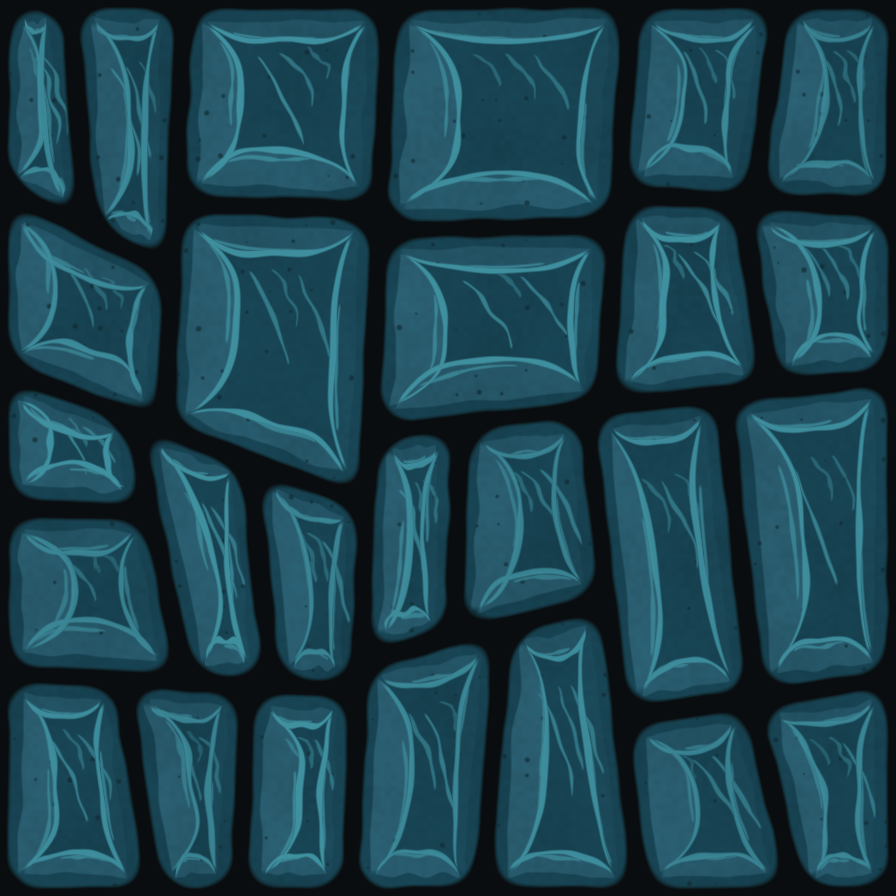
Give the GLSL for this texture, as a WebGL 1 fragment shader.

```glsl
precision highp float;
// Hand-painted wall of teal bevelled stones with dark joints and sketchy highlights.
uniform vec2 u_resolution;

const vec3 JOINT = vec3(0.04, 0.05, 0.06);
const vec3 SHADOW = vec3(0.06, 0.16, 0.19);
const vec3 STONE = vec3(0.09, 0.26, 0.32);
const vec3 BEVEL = vec3(0.16, 0.36, 0.43);
const vec3 HIGHLIGHT = vec3(0.25, 0.57, 0.63);
const float HALF_JOINT = 0.0095;
const float CORNER_INSET = 0.027;

// Corners run counterclockwise from the lower left.
struct Quad { vec2 a; vec2 b; vec2 c; vec2 d; };

float hash(vec2 p) {
  vec3 q = fract(vec3(p.xyx) * 0.1031);
  q += dot(q, q.yzx + 33.33);
  return fract((q.x + q.y) * q.z);
}

float noise(vec2 p) {
  vec2 i = floor(p), f = fract(p);
  f = f * f * (3.0 - 2.0 * f);
  return mix(mix(hash(i), hash(i + vec2(1, 0)), f.x),
             mix(hash(i + vec2(0, 1)), hash(i + vec2(1, 1)), f.x), f.y);
}

float cross2(vec2 a, vec2 b) { return a.x * b.y - a.y * b.x; }

float smoothMin(float a, float b, float k) {
  float h = max(k - abs(a - b), 0.0) / k;
  return min(a, b) - h * h * k * 0.25;
}

vec2 quadPoint(Quad q, vec2 uv) {
  return mix(mix(q.a, q.b, uv.x), mix(q.d, q.c, uv.x), uv.y);
}

vec2 quadSize(Quad q) {
  return 0.5 * vec2(length(q.b + q.c - q.a - q.d), length(q.c + q.d - q.a - q.b));
}

vec2 insetCorner(vec2 previous, vec2 corner, vec2 next) {
  return corner + CORNER_INSET * (normalize(previous - corner) + normalize(next - corner));
}

// Cuts the canvas again and again with slanted lines, keeping the part that holds p.
Quad findStone(vec2 p, out float id) {
  Quad q = Quad(vec2(0), vec2(1, 0), vec2(1), vec2(0, 1));
  id = 1.0;
  for (int i = 0; i < 6; i++) {
    float area = 0.5 * abs(cross2(q.c - q.a, q.d - q.b));
    if (area < mix(0.036, 0.085, hash(vec2(id, 3.0)))) break;
    vec2 size = quadSize(q);
    float middle = mix(0.39, 0.61, hash(vec2(id, 11.0)));
    float slant = 0.16 * (hash(vec2(id, 17.0)) - 0.5);
    float side;
    if (size.x * mix(0.9, 1.5, hash(vec2(id, 23.0))) > size.y) {
      vec2 m = mix(q.a, q.b, middle + slant), n = mix(q.d, q.c, middle - slant);
      side = step(cross2(n - m, p - m), 0.0);
      if (side > 0.5) { q.a = m; q.d = n; } else { q.b = m; q.c = n; }
    } else {
      vec2 m = mix(q.a, q.d, middle + slant), n = mix(q.b, q.c, middle - slant);
      side = step(0.0, cross2(n - m, p - m));
      if (side > 0.5) { q.a = m; q.b = n; } else { q.d = m; q.c = n; }
    }
    id = id * 2.0 + side;
  }
  return q;
}

// x: place along a bowed line, y: signed distance to its left, z: offset from its chord.
vec3 bowedLine(vec2 p, vec2 from, vec2 to, float bow, float seed) {
  float len = length(to - from);
  vec2 axis = (to - from) / len;
  float u = dot(p - from, axis) / len;
  float v = cross2(axis, p - from);
  float x = min(abs(2.0 * u - 1.0), 1.0);
  float wobble = 0.007 * (noise(vec2(u * 4.0 + 8.0, seed)) - 0.5);
  float slope = 6.0 * bow * x * x / len;
  return vec3(u, (v - bow * (1.0 - x * x * x) - wobble) / sqrt(1.0 + slope * slope), v);
}

// A brush line that thins out towards both ends.
float brush(vec3 line, float width, float seed, float soft) {
  float taper = pow(max(4.0 * line.x * (1.0 - line.x), 0.0), 0.4);
  float halfWidth = width * taper * (0.55 + 0.9 * noise(vec2(line.x * 6.0 + 9.0, seed)));
  float ink = 1.0 - smoothstep(-soft, soft, abs(line.y) - halfWidth);
  return ink * smoothstep(0.0, 0.05, line.x) * (1.0 - smoothstep(0.95, 1.0, line.x));
}

// Small round pits scattered over a jittered grid.
float pits(vec2 p, float cells, float soft) {
  vec2 cell = floor(p * cells);
  vec2 center = 0.25 + 0.5 * vec2(hash(cell + 5.0), hash(cell + 71.0));
  float radius = mix(0.0008, 0.003, hash(cell + 37.0));
  float d = length(fract(p * cells) - center) / cells - radius;
  return step(0.8, hash(cell + 19.0)) * (1.0 - smoothstep(-soft, soft, d));
}

void main() {
  vec2 p = gl_FragCoord.xy / u_resolution;
  float soft = 0.0009 + 0.5 / min(u_resolution.x, u_resolution.y);
  float id;
  Quad stone = findStone(p, id);
  vec2 size = quadSize(stone);
  float reach = min(min(size.x, size.y), 0.2);

  // Edge order: bottom, right, top, left; light falls from the left.
  vec4 bows = reach * vec4(0.15, 0.10, 0.11, 0.24);
  vec4 lights = vec4(0.85, 0.2, 0.65, 1.0);
  float inside = 1.0, bevel = 0.0, ink = 0.0;
  Quad q = stone;
  for (int i = 0; i < 4; i++) {
    float seed = id * 7.0 + float(i) * 1.7;
    inside = smoothMin(inside, cross2(normalize(q.b - q.a), p - q.a), 0.04);
    vec2 from = insetCorner(q.d, q.a, q.b), to = insetCorner(q.a, q.b, q.c);
    float bow = bows.x * mix(0.8, 1.3, hash(vec2(seed, 2.0)));
    vec3 line = bowedLine(p, from, to, bow, seed);
    float rim = line.z + 0.004 + 0.008 * (noise(vec2(line.x * 5.0 + 7.0, seed + 40.0)) - 0.5);
    float band = smoothstep(-soft, soft, rim) * (1.0 - smoothstep(-soft, soft, line.y));
    band *= smoothstep(-0.02, 0.02, line.x) * (1.0 - smoothstep(0.98, 1.02, line.x));
    bevel = max(bevel, band * lights.x);
    ink = max(ink, brush(line, 0.0031, seed, soft));
    // A second, shorter pass beside the first one.
    float start = 0.45 * hash(vec2(seed, 9.0));
    vec3 echo = bowedLine(p, from, to, bow * 0.82, seed + 90.0);
    echo.x = (echo.x - start) / 0.55;
    ink = max(ink, 0.75 * brush(echo, 0.0021, seed + 5.0, soft));
    q = Quad(q.b, q.c, q.d, q.a);
    bows = bows.yzwx;
    lights = lights.yzwx;
  }

  // Slanting scratches across the upper part of the face.
  for (int i = 0; i < 3; i++) {
    float k = float(i), seed = id * 5.0 + k;
    float h = hash(vec2(seed, 31.0));
    vec2 start = vec2(0.36 + 0.12 * k, 0.77 - 0.04 * h);
    vec2 end = start + vec2(0.12 + 0.14 * h, -0.14 - 0.3 * h);
    vec3 line = bowedLine(p, quadPoint(stone, start), quadPoint(stone, end), 0.006, seed);
    ink = max(ink, mix(0.45, 0.85, h) * brush(line, 0.0021, seed, soft));
  }

  // Stone surface, then painted bevels and lines, then the joints.
  float mottle = 0.6 * noise(p * 18.0 + id) + 0.4 * noise(p * 150.0);
  vec3 color = mix(STONE, BEVEL, bevel) * (0.92 + 0.16 * mottle);
  color = mix(color, SHADOW, 0.65 * pits(p, 42.0, soft));
  color = mix(color, HIGHLIGHT, ink * mix(0.72, 1.0, hash(vec2(id, 53.0))));
  float edge = inside - HALF_JOINT + 0.004 * (noise(p * 28.0) - 0.5);
  color = mix(SHADOW, color, smoothstep(0.0, 0.004, edge));
  color = mix(JOINT, color, smoothstep(-soft, soft, edge));
  gl_FragColor = vec4(color, 1.0);
}
```
